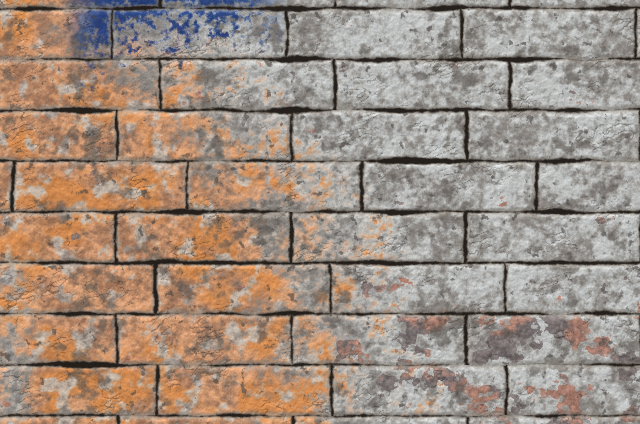
Reproduce this texture procedurally as a WebGL 1 fragment shader.

```glsl
precision highp float;
// Weathered painted brick wall: eight full staggered courses, slivers at top and bottom.
// Warped brick cells give joints and relief; gradient noise drives the worn orange,
// grey and blue paint, the peeled patches, the stains, the scratches and the pits.

uniform vec2 u_resolution;

const vec2 BRICK = vec2(0.412, 0.1201);   // brick pitch, canvas height = 1
const float TOP_JOINT = 0.0195;

float hash(vec2 p) {
  return fract(sin(dot(p, vec2(127.1, 311.7))) * 43758.5);
}

vec2 gradient(vec2 cell) {
  float a = 6.2832 * hash(cell);
  return vec2(cos(a), sin(a));
}

float noise(vec2 p) {
  vec2 i = floor(p), f = p - i;
  vec2 s = f * f * f * (f * (f * 6.0 - 15.0) + 10.0);
  vec2 e = vec2(1.0, 0.0);
  float low = mix(dot(gradient(i), f), dot(gradient(i + e.xy), f - e.xy), s.x);
  float high = mix(dot(gradient(i + e.yx), f - e.yx), dot(gradient(i + e.xx), f - e.xx), s.x);
  return 1.4 * mix(low, high, s.y);
}

float fbm(vec2 p) {
  float sum = 0.0, amp = 0.55;
  for (int i = 0; i < 4; i++) {
    sum += amp * noise(p);
    p = mat2(1.6, 1.2, -1.2, 1.6) * p + 7.3;
    amp *= 0.55;
  }
  return sum;
}

// xy: distance to the upright and level joints, zw: id of the nearest upright joint
vec4 brickCell(vec2 p) {
  vec2 q = p + 0.006 * vec2(fbm(p * 17.0), fbm(p * vec2(9.0, 16.0) + 40.0));
  float t = (1.0 - q.y - TOP_JOINT) / BRICK.y;
  float row = floor(t);
  float odd = mod(row, 2.0);
  float slipped = 0.075 * step(abs(row - 3.0), 0.5);
  float start = 0.273 + 0.1 * odd + slipped + 0.02 * (hash(vec2(row, 3.0)) - 0.5);
  float u = (q.x - start) / BRICK.x;
  vec2 d = (0.5 - abs(fract(vec2(u, t)) - 0.5)) * BRICK;
  return vec4(d, floor(u + 0.5), row);
}

// Short broken scratches slanting along the brick
float scratches(vec2 p) {
  float n = noise(vec2(p.x * 12.0 + p.y * 14.0, p.y * 60.0 - p.x * 22.0)) + 0.5 * fbm(p * 45.0);
  float present = smoothstep(0.0, 0.35, fbm(p * 11.0 + 11.0));
  return present * (1.0 - smoothstep(0.0, 0.12, abs(n)));
}

float relief(vec2 p) {
  vec4 cell = brickCell(p);
  float face = smoothstep(0.0, 0.014, min(cell.x, cell.y));
  return 0.8 * face + 0.85 * fbm(p * 42.0) - 0.25 * scratches(p);
}

// Worn paint and bare patches at point p
vec3 paint(vec2 p) {
  float broad = fbm(p * 5.0), patches = fbm(p * 13.0 + 20.0), grain = fbm(p * 55.0);
  vec3 grey = mix(vec3(0.53, 0.51, 0.49), vec3(0.75, 0.76, 0.755),
                  smoothstep(-0.45, 0.3, 0.5 * broad + 0.6 * patches + 0.7 * grain + 0.05));
  vec3 orange = mix(vec3(0.63, 0.45, 0.34), vec3(0.86, 0.62, 0.45),
                    smoothstep(-0.45, 0.4, patches + 0.7 * grain));
  orange = mix(orange, vec3(0.82, 0.50, 0.24), 0.75 * smoothstep(0.0, 0.35, broad + 0.5 * patches));

  // Orange reaches further right in the lower courses; grey returns at the low left
  float reach = 0.76 - 0.42 * smoothstep(0.40, 1.0, p.y);
  float corner = (1.0 - smoothstep(0.02, 0.20, p.x)) * (1.0 - smoothstep(0.35, 0.52, p.y));
  float cover = reach - p.x + 0.24 * broad + 0.32 * patches + 0.3 * grain - 0.7 * corner;
  vec3 color = mix(grey, orange, 0.93 * smoothstep(-0.14, 0.18, cover));
  color = mix(color, grey, 0.75 * smoothstep(0.06, 0.32, fbm(p * 17.0 + 60.0)));

  // Peeled brick, mostly at the low right
  float decay = smoothstep(0.65, 0.95, p.x) * (1.0 - smoothstep(0.20, 0.44, p.y));
  float peel = smoothstep(0.0, 0.10, fbm(p * vec2(8.0, 11.0) + 31.0) + 0.3 * grain - 0.50 + 0.43 * decay);
  vec3 bare = mix(vec3(0.42, 0.38, 0.38), vec3(0.60, 0.42, 0.36),
                  smoothstep(-0.12, 0.25, noise(p * 9.0 + 4.0) + 0.4 * grain));
  color = mix(color, bare * (1.0 + 0.4 * grain), 0.85 * peel);

  // Grimy stains in clusters
  float grime = smoothstep(0.10, 0.50, 0.8 * fbm(p * vec2(7.0, 10.0) + 90.0) + 0.8 * fbm(p * 30.0 + 15.0));
  color = mix(color, vec3(0.37, 0.345, 0.325), 0.65 * grime);

  // Blue spray across the upper left
  float spray = smoothstep(0.13, 0.24, p.x) * (1.0 - smoothstep(0.56, 0.70, p.x));
  float drop = 0.945 - 0.075 * (1.0 - smoothstep(0.24, 0.34, p.x));
  float blue = spray * smoothstep(-0.04, 0.06, p.y - drop + 0.12 * patches + 0.16 * grain);
  return mix(color, vec3(0.10, 0.22, 0.48), 0.88 * blue);
}

void main() {
  vec2 p = gl_FragCoord.xy / u_resolution.y;
  float soft = max(1.0 / u_resolution.y, 0.0015);
  vec4 cell = brickCell(p);
  float rough = fbm(p * 60.0 + 9.0);

  // Pale crumbly mortar smeared along the edges
  vec3 color = paint(p);
  float edge = min(cell.x, cell.y) + 0.012 * rough;
  color = mix(color, vec3(0.64, 0.615, 0.58), 0.6 * (1.0 - smoothstep(0.003, 0.013, edge)));

  // Light from above, darkened scratches and scattered pits
  float slope = relief(p) - relief(p + vec2(-0.0015, 0.004));
  color *= clamp(1.0 + 0.36 * slope, 0.5, 1.3);
  color *= 1.0 - 0.18 * scratches(p);
  float pits = smoothstep(0.30, 0.52, fbm(p * 34.0 + 70.0));
  color = mix(color, vec3(0.30, 0.28, 0.27), 0.65 * pits);

  // Dark open joints with a soft shadow, broken by fillings, more so in the lower courses
  float filled = 0.0018 * (1.0 - smoothstep(0.1, 0.4, p.y));
  float level = 0.0024 + 0.0075 * noise(p * vec2(8.0, 4.0) + 5.0) + 0.0035 * rough - filled;
  float upright = 0.0018 + 0.0026 * hash(cell.zw) + 0.0040 * rough;
  float open = max(level - cell.y, upright - cell.x);
  color = mix(color, vec3(0.36, 0.33, 0.30), 0.6 * smoothstep(-0.005, 0.0, open));
  color = mix(color, vec3(0.12, 0.10, 0.085), 0.93 * smoothstep(-soft, soft, open));
  gl_FragColor = vec4(color, 1.0);
}
```
